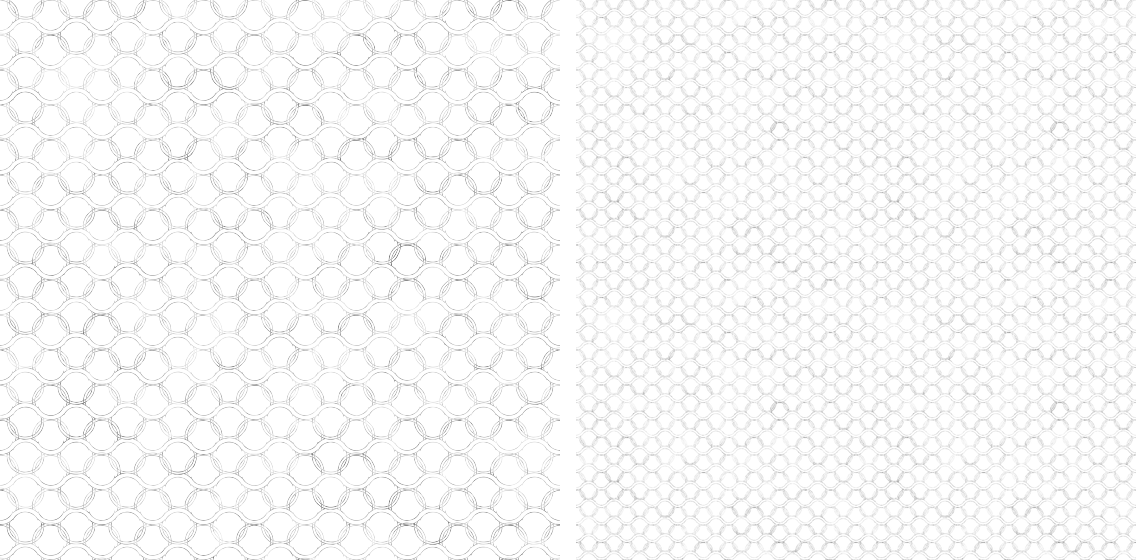
Left: one tile. Right: repeated 2 by 2.
Write a WebGL 1 fragment shader that draws this pattern.

```glsl
precision highp float;

uniform vec2 u_resolution;

const vec2 REPEATS = vec2(11.0, 16.0);
const float HALF_PITCH = 8.0 / 11.0;   // half a column, in row heights
const float PITCH = 2.0 * HALF_PITCH;
const float CREST_Y = -0.027;          // centre of crest rings
const float RISE = 0.555;              // from crest centre to trough centre
const float WAVE_RADIUS = 0.457;
const float WAVE_HALF = 0.06;
const float RING_RADIUS = 0.495;
const float RING_HALF = 0.035;
const float PEN_HALF = 0.010;

float hash(vec2 p) {
  vec3 q = fract(vec3(p.xyx) * 0.1031);
  q += dot(q, q.yzx + 33.33);
  return fract((q.x + q.y) * q.z);
}

// Value noise that wraps after a whole number of cells
float wrapNoise(vec2 uv, vec2 period) {
  vec2 p = uv * period;
  vec2 i = floor(p);
  vec2 f = fract(p);
  f = f * f * (3.0 - 2.0 * f);
  vec2 lo = mod(i, period);
  vec2 hi = mod(i + 1.0, period);
  float bottom = mix(hash(lo), hash(vec2(hi.x, lo.y)), f.x);
  float top = mix(hash(vec2(lo.x, hi.y)), hash(hi), f.x);
  return mix(bottom, top, f.y);
}

float penLine(float d, float px) {
  return 1.0 - smoothstep(PEN_HALF - 0.5 * px, PEN_HALF + 0.5 * px, abs(d));
}

// Distance to the edge of the wavy band made of alternating arcs
float waveBand(vec2 p) {
  float x = abs(mod(p.x, PITCH) - HALF_PITCH);
  float middle = CREST_Y + 0.5 * RISE;
  float y = fract(p.y - middle + 0.5) - 0.5 + 0.5 * RISE;
  vec2 crest = vec2(x, max(y, 0.0));
  vec2 trough = vec2(HALF_PITCH - x, max(RISE - y, 0.0));
  vec2 q = x < 0.5 * HALF_PITCH ? crest : trough;
  return abs(length(q) - WAVE_RADIUS) - WAVE_HALF;
}

// Open rings of one set of columns; side is 1 for crests, -1 for troughs
float ringInk(vec2 p, float centreX, float centreY, float side, float wobble, float hidden, float px) {
  float column = floor((p.x - centreX) / PITCH + 0.5);
  float row = floor(p.y - centreY + 0.5);
  float ink = 0.0;
  for (int j = -1; j <= 1; j++) {
    float r = row + float(j);
    vec2 q = p - vec2(centreX + column * PITCH, centreY + r);
    float d = abs(length(q) - RING_RADIUS + wobble) - RING_HALF;
    float open = 1.0 - smoothstep(0.22, 0.28, q.y * side);
    vec2 id = mod(vec2(column, r), REPEATS);
    float chance = hash(id + vec2(17.0, 31.0 + 40.0 * side));
    float strength = mix(0.55, 1.15, chance);
    // Some rings show through the band at their closed end
    float closedEnd = 1.0 - smoothstep(0.08, 0.18, abs(q.x));
    float through = closedEnd * smoothstep(0.35, 0.9, chance) * 0.8;
    float visible = mix(1.0, through, hidden);
    ink = max(ink, penLine(d, px) * open * strength * visible);
  }
  return ink;
}

void main() {
  vec2 uv = gl_FragCoord.xy / u_resolution;
  vec2 p = uv * vec2(REPEATS.x * PITCH, REPEATS.y);
  float px = REPEATS.y / u_resolution.y;

  // Uneven pencil pressure and a slightly shaky hand
  float patches = wrapNoise(uv, vec2(23.0, 29.0));
  float grain = wrapNoise(uv, vec2(190.0));
  float wobble = (wrapNoise(uv, vec2(97.0)) - 0.5) * 0.014;
  float pressure = mix(0.45, 1.15, patches) * mix(0.4, 1.4, grain);

  // The band covers the rings behind it
  float band = waveBand(p) + 0.5 * wobble;
  float hidden = 1.0 - smoothstep(-0.5 * px, 0.5 * px, band);
  float crestRings = ringInk(p, HALF_PITCH, CREST_Y, 1.0, wobble, hidden, px);
  float troughRings = ringInk(p, 0.0, CREST_Y + RISE, -1.0, -wobble, hidden, px);
  float contact = 1.0 - smoothstep(0.0, 0.09, abs(band));
  float rings = max(crestRings, troughRings) * (0.33 + 0.12 * contact);
  float waves = penLine(band, px) * 0.31;

  float ink = max(rings, waves) * pressure;
  gl_FragColor = vec4(vec3(1.0 - min(ink, 0.5)), 1.0);
}
```
